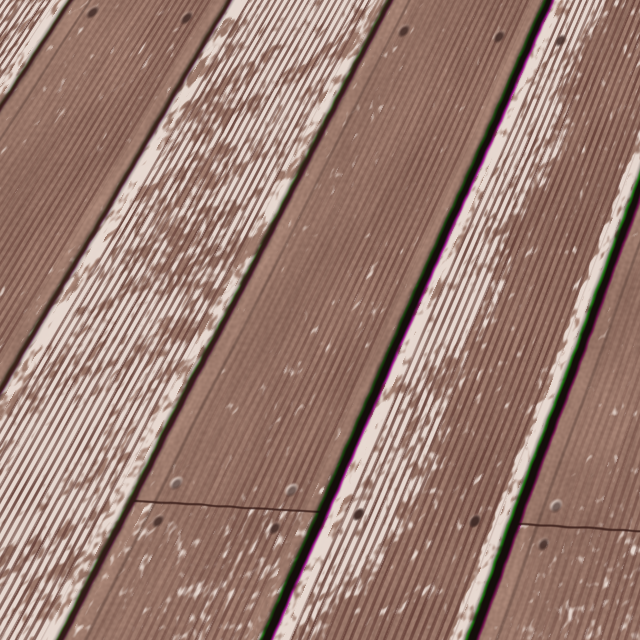
Reproduce this texture procedurally as a WebGL 1 fragment shader.

```glsl
precision highp float;
// Weathered grooved decking: diagonal planks in slight perspective, alternating
// brown and whitened wood. A plank coordinate gives the index and the position
// across; gradient noise drives the worn paint, and loops place the nails.
uniform vec2 u_resolution;

const float TAU = 6.28319;
const float GROOVES = 24.0;
const float JOINT = 0.77;
const vec3 WOOD_DARK = vec3(0.53, 0.40, 0.35);
const vec3 WOOD_LIGHT = vec3(0.66, 0.52, 0.46);
const vec3 WORN_WHITE = vec3(0.93, 0.88, 0.85);
const vec3 GROOVE_BROWN = vec3(0.40, 0.25, 0.22);
const vec3 GAP_DARK = vec3(0.08, 0.05, 0.04);
const vec3 GAP_RED = vec3(0.23, 0.12, 0.10);

vec2 gradient(vec2 cell) {
  float angle = TAU * fract(sin(dot(cell, vec2(127.1, 311.7))) * 43758.5);
  return vec2(cos(angle), sin(angle));
}

// Gradient noise, roughly -0.7 to 0.7
float noise(vec2 p) {
  vec2 i = floor(p), f = p - i;
  vec2 s = f * f * f * (f * (f * 6.0 - 15.0) + 10.0);
  vec2 e = vec2(1.0, 0.0);
  float low = mix(dot(gradient(i), f), dot(gradient(i + e), f - e), s.x);
  float high = mix(dot(gradient(i + e.yx), f - e.yx),
                   dot(gradient(i + 1.0), f - 1.0), s.x);
  return mix(low, high, s.y);
}

// Coverage of a band of given half width around zero
float band(float d, float halfWidth, float soft) {
  return 1.0 - smoothstep(halfWidth - soft, halfWidth + soft, abs(d));
}

// How much paint is left: brown, fully whitened or half whitened plank
float wearAmount(float u, float y, float id, float even, float seed, float joint) {
  float patches = noise(vec2(u * 2.2, y * 5.0) + seed * 3.7);
  float ripples = noise(vec2(u * 2.0 + seed, y * 18.0 + u * 4.0));
  float brown = 0.04 + 0.25 * patches + 0.16 * y * smoothstep(0.3, 0.9, u)
              + 0.16 * joint;
  float white = 0.76 + 0.55 * ripples + 0.6 * patches;
  float streak = 1.0 - smoothstep(0.25, 0.6, u + 0.4 * patches + 0.15 * y);
  float rim = smoothstep(0.87, 0.91, u);
  float halfWhite = 0.17 + 0.66 * max(streak, rim) + 0.3 * ripples
                  + 0.3 * smoothstep(0.3, 0.0, y) * smoothstep(0.5, 0.9, u);
  return mix(mix(white, halfWhite, step(2.5, id)), brown, even);
}

// Dark nail head with a pale chipped rim on its upper left
vec3 addNail(vec3 color, vec2 d, float glint, float soft) {
  float rim = band(length(d + vec2(0.002, 0.003)), 0.0085, soft + 0.002);
  float head = band(length(d * vec2(1.0, 0.8)), 0.0065, soft + 0.0015);
  color = mix(color, WORN_WHITE, rim * glint);
  return mix(color, GROOVE_BROWN * 0.6, head * (0.9 - 0.35 * glint));
}

void main() {
  vec2 p = gl_FragCoord.xy / u_resolution;
  p.y = 1.0 - p.y;
  float pixel = 1.0 / u_resolution.y;

  // Plank coordinates
  float width = 0.2487 + 0.0729 * p.y;
  float k = (p.x - 0.1107 + 0.6615 * p.y) / width + 0.012 * noise(p * 4.0);
  float id = floor(k), u = k - id;
  float even = 1.0 - mod(id, 2.0);
  float along = p.y - 0.06 * p.x;
  float pastJoint = even * step(JOINT, along);
  float seed = id * 5.3 + pastJoint * 7.0;

  // Ridges and grooves between flat plank edges
  float ridge = u * GROOVES;
  float ridgeId = floor(ridge);
  float grooved = smoothstep(0.10, 0.13, u) * (1.0 - smoothstep(0.89, 0.92, u));
  float profile = smoothstep(0.05, 0.7, 0.5 - 0.5 * cos(TAU * ridge));
  float depth = mix(0.85, 0.22 + 0.45 * smoothstep(0.15, 0.75, u), even);
  depth *= 0.85 + 0.5 * noise(vec2(ridgeId * 0.73, p.y * 12.0) + seed);
  float groove = grooved * depth * (1.0 - profile);

  // Bare wood
  float tone = 0.5 + 0.45 * noise(vec2(k * 3.0, p.y * 5.0) + seed)
             + 0.45 * noise(vec2(k * 45.0, p.y * 14.0))
             + 0.35 * noise(p * 150.0) + 0.2 * (1.0 - grooved);
  vec3 color = mix(WOOD_DARK, WOOD_LIGHT, tone);

  // Worn paint, broken up ridge by ridge
  float chips = noise(vec2(ridgeId * 0.73 + seed * 1.7, p.y * 32.0));
  float grain = noise(vec2(k * 40.0, p.y * 75.0) + 9.0);
  float wear = wearAmount(u, p.y, id, even, seed, pastJoint);
  float paint = smoothstep(-0.15, 0.3, wear - 0.5 + 0.65 * chips + 0.55 * grain);
  color = mix(color, WORN_WHITE, paint * 0.92);
  color = mix(color, GROOVE_BROWN, groove);
  color *= 1.0 - 0.14 * even * band(u - 0.125, 0.008, 0.008);

  // End joints and nails
  float joint = even * band(along - JOINT + 0.002 * noise(p * 30.0), 0.0017, pixel);
  color = mix(color, GAP_RED, joint * 0.85);
  float nailed = max(even, step(2.5, id));
  for (int i = 0; i < 3; i++) {
    float n = float(i);
    float row = i == 0 ? 0.011 : JOINT + (n * 2.0 - 3.0) * 0.03 * even;
    float column = mix(0.19, 0.80, step(0.5, u));
    vec2 d = vec2((u - column) * width, along - row);
    float glint = i == 1 ? 0.75 * even : 0.2;
    if (nailed > 0.5) color = addNail(color, d, glint, pixel);
  }

  // Gaps with a soft shadow and a slight colour fringe
  float g = floor(k + 0.5);
  float wide = smoothstep(1.5, 3.0, g);
  float d = (k - g) * width + 0.0015 * noise(p * 45.0);
  float halfWidth = mix(0.0036, 0.0075, wide) * (0.85 + 0.3 * p.y);
  float fringe = mix(0.0008, 0.0035, wide);
  color *= 1.0 - 0.45 * band(d, halfWidth + 0.003, 0.005);
  float soft = pixel + 0.001;
  float core = band(d, halfWidth, soft);
  vec3 gap = vec3(core, band(d - fringe, halfWidth, soft), core);
  color = mix(color, mix(GAP_RED, GAP_DARK, wide), gap);
  gl_FragColor = vec4(clamp(color, 0.0, 1.0), 1.0);
}
```
